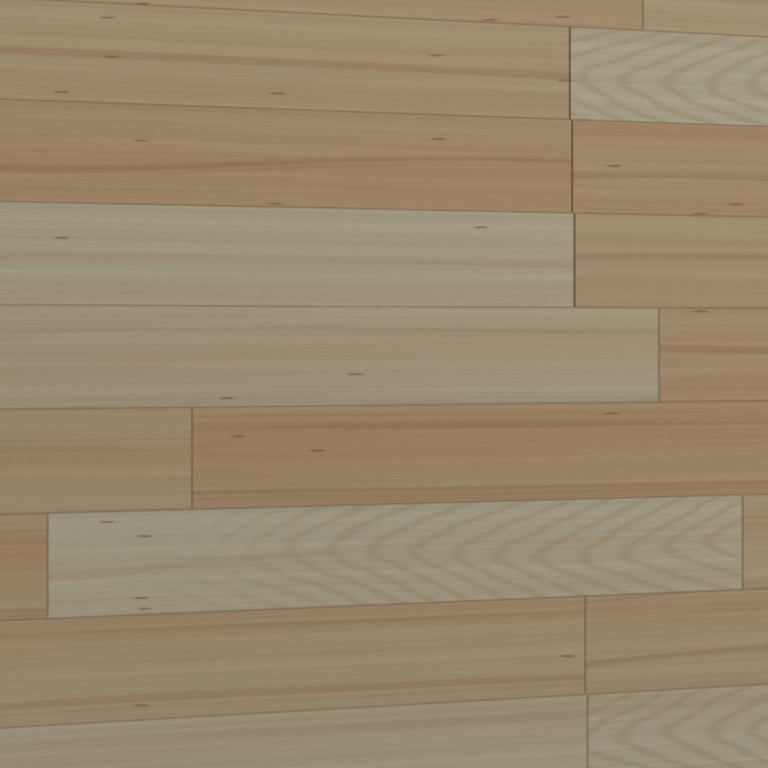
Give the GLSL for this texture, as a Shadertoy shader.

```glsl
// Per row, top to bottom: first joint, paleness left of it, paleness right of it
const vec3 ROWS[9] = vec3[9](
    vec3(.837, .35, .50), vec3(.742, .38, 1.0), vec3(.745, .12, .20),
    vec3(.748, .84, .38), vec3(.858, .72, .22), vec3(.250, .38, .12),
    vec3(.062, .25, .92), vec3(.762, .42, .35), vec3(.765, .80, .90));

float hash(vec2 p) {
    return fract(sin(dot(p, vec2(127.1, 311.7))) * 43758.5);
}

// Layered sines, bent along x
float waves(vec2 p, float seed) {
    float sum = 0., amp = .5;
    for (int i = 0; i < 5; i++) {
        float phase = seed * float(i + 1);
        p.y += .5 * sin(p.x * 1.3 + phase);
        sum += amp * sin(p.y + phase * 1.7);
        p = p * vec2(1.4, 1.87) + .6;
        amp *= .68;
    }
    return sum;
}

// Short dark pores, one candidate per stretched cell
float flecks(vec2 p, vec2 cellSize, float density) {
    vec2 cell = floor(p / cellSize), f = fract(p / cellSize);
    vec2 center = .3 + .4 * vec2(hash(cell), hash(cell + 7.3));
    float d = length((f - center) / vec2(.28, .16));
    return step(hash(cell + 3.1), density) * smoothstep(1., .2, d);
}

vec3 floorColor(vec2 p) {
    // Strips fan out slightly towards the left
    float top = mix(-.003, .048, p.x), width = mix(.1315, .116, p.x);
    float k = (p.y - top) / width;
    k = (p.y - top) / (width + .0006 * k);
    float row = floor(k), v = k - row;

    // Planks within the strip
    vec3 info = ROWS[clamp(int(row) + 1, 0, 8)];
    float along = (p.x - info.x) / .905;
    float plank = floor(along) + 1.;
    float tone = plank < .5 ? info.y : plank < 1.5 ? info.z : .45;
    float seed = 6.28 * hash(vec2(row + 2., plank + 5.));

    // Broad bands and fine straight grain
    float band = waves(vec2(p.x * 2., v * 4.5), seed);
    float grain = waves(vec2(p.x * 5., v * 24.), seed + 2.);
    float fiber = waves(vec2(p.x * 22., v * 85.), seed + 4.);
    vec3 tan_ = vec3(.605, .495, .382), pale = vec3(.63, .602, .512);
    vec3 heartwood = vec3(.535, .415, .305);
    vec3 color = mix(tan_, pale, clamp(tone + .16 * band, 0., 1.));
    color *= 1. + .022 * grain + .012 * fiber;

    // Reddish heart streaks, strongest in the darker planks
    float streak = waves(vec2(p.x * 3., v * 9. + .8 * p.x), seed + 1.);
    color = mix(color, heartwood, smoothstep(.35, 1.1, streak) * mix(.6, .1, tone));

    // Nested arches in the palest planks
    float y = v - .5 + .08 * sin(p.x * 9. + seed);
    float arch = 115. * (p.x - .32 * sqrt(y * y + .012));
    arch += 1.3 * waves(vec2(p.x * 14., v * 5.), seed);
    float ring = pow(.5 + .5 * sin(arch), 3.);
    float figured = step(.88, tone) * smoothstep(.15, .5, p.x);
    color = mix(color, vec3(.565, .495, .385), .38 * ring * figured);

    // Pores and mottled surface
    color *= 1. - .035 * flecks(p, vec2(.018, .004), .45);
    color = mix(color, vec3(.42, .30, .22), .5 * flecks(p, vec2(.055, .016), .025));
    color *= .99 + .02 * hash(floor(p * 384.));

    // Thin seams between strips and plank ends
    float strip = min(v, 1. - v) * width;
    float joint = abs(along - floor(along + .5)) * .905;
    float boardEnd = step(-.5, row) * step(row, 2.5);
    float seam = .24 * smoothstep(.0022, .0004, strip);
    seam = max(seam, mix(.32, .6, boardEnd) * smoothstep(.0024, .0006, joint));
    color = mix(color, vec3(.31, .23, .16), seam);

    // Soft falloff to the lower left
    return color * mix(1.02, .95, smoothstep(.1, 1.3, p.y + .5 * (1. - p.x)));
}

void mainImage(out vec4 fragColor, in vec2 fragCoord) {
    vec3 sum = vec3(0);
    for (int i = 0; i < 4; i++) {
        vec2 offset = vec2(i % 2, i / 2) * .5 - .25;
        vec2 uv = (fragCoord + offset) / iResolution.xy;
        sum += floorColor(vec2(uv.x, 1. - uv.y));
    }
    fragColor = vec4(sum / 4., 1.);
}
```
